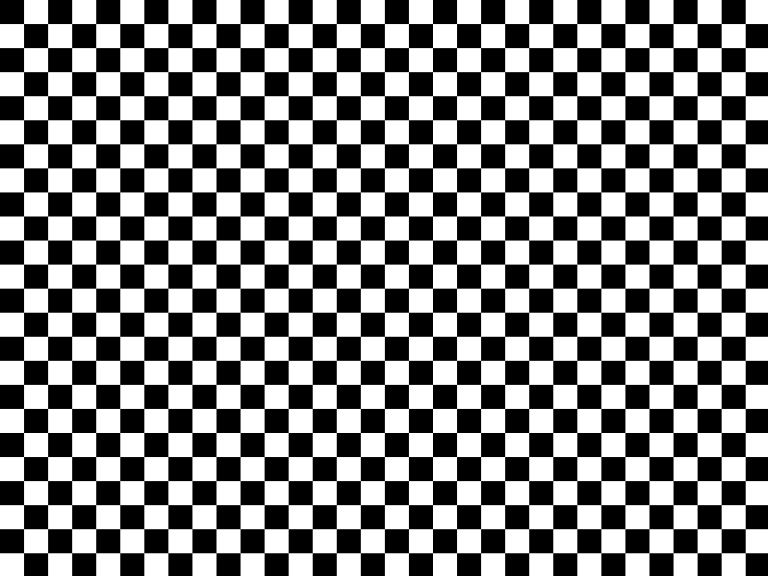
Give the GLSL for this pattern, as a WebGL 2 fragment shader.

```glsl
#version 300 es
precision highp float;
// Black and white checkerboard of square cells, anchored at the top left corner.
// Each axis is a square wave, averaged exactly over one pixel for smooth edges;
// the product of the two waves gives the checks.

#define CELLS_DOWN 23.945              // cells in the canvas height
#define DARK_COLOR vec3(0.0)
#define LIGHT_COLOR vec3(1.0)

uniform vec2 u_resolution;
out vec4 fragColor;

// Integral of a square wave: +1 on even cells, -1 on odd cells
vec2 squareWaveIntegral(vec2 x) {
    return 1.0 - abs(mod(x, 2.0) - 1.0);
}

// Checker sign, box filtered over a footprint of the given width
float filteredChecker(vec2 cellPos, float width) {
    vec2 halfWidth = vec2(0.5 * width);
    vec2 wave = (squareWaveIntegral(cellPos + halfWidth)
               - squareWaveIntegral(cellPos - halfWidth)) / width;
    return wave.x * wave.y;
}

void main() {
    // Position in cells, measured from the top left
    float pixelWidth = CELLS_DOWN / u_resolution.y;
    vec2 fromTopLeft = vec2(gl_FragCoord.x, u_resolution.y - gl_FragCoord.y);
    float checker = filteredChecker(fromTopLeft * pixelWidth, pixelWidth);

    // The top left cell is dark
    float darkness = 0.5 + 0.5 * checker;
    fragColor = vec4(mix(LIGHT_COLOR, DARK_COLOR, darkness), 1.0);
}
```
